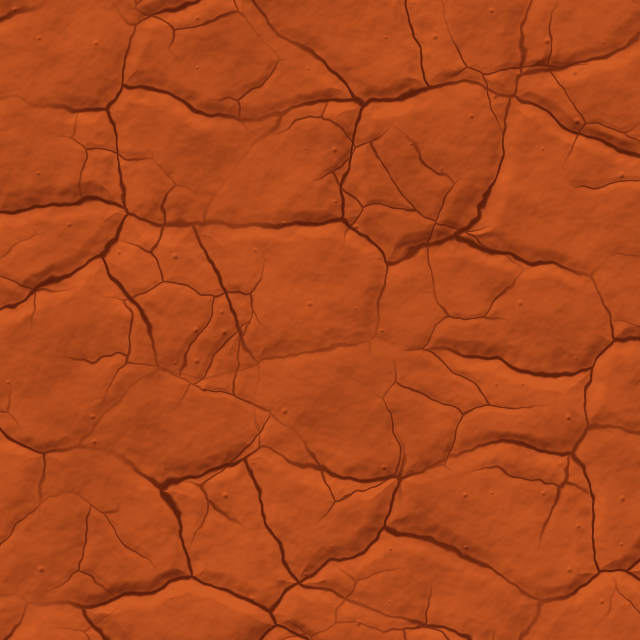
Give the GLSL for this texture, as a WebGL 1 fragment shader.

```glsl
precision highp float;
// Dry cracked red clay: warped Voronoi borders split the ground into plates
// and finer shards, gradient noise roughens them, and the slope of the
// resulting height field is lit from the upper left.

uniform vec2 u_resolution;

const vec3 CRACK_COLOR = vec3(0.25, 0.06, 0.02);
const vec3 CLAY_COLOR = vec3(0.77, 0.335, 0.135);
const vec2 LIGHT_DIR = vec2(-0.35, 0.94);
const vec2 PLATE_SCALE = vec2(4.4, 5.5);
const vec2 SHARD_SCALE = vec2(8.2, 9.2);

vec2 hash2(vec2 p) {
  vec3 q = fract(p.xyx * vec3(0.1031, 0.1030, 0.0973));
  q += dot(q, q.yzx + 33.33);
  return fract((q.xx + q.yz) * q.zy);
}

float cornerSlope(vec2 cell, vec2 offset) {
  float angle = 6.2832 * hash2(cell + 71.0).x;
  return dot(vec2(cos(angle), sin(angle)), offset);
}

// Gradient noise, roughly -0.7 to 0.7
float gradientNoise(vec2 p) {
  vec2 i = floor(p), f = fract(p);
  vec2 u = f * f * f * (f * (f * 6.0 - 15.0) + 10.0);
  vec2 e = vec2(1.0, 0.0);
  float low = mix(cornerSlope(i, f), cornerSlope(i + e, f - e), u.x);
  float high = mix(cornerSlope(i + e.yx, f - e.yx), cornerSlope(i + 1.0, f - 1.0), u.x);
  return mix(low, high, u.y);
}

float fbm(vec2 p, float gain) {
  float sum = 0.0, amplitude = 1.0;
  for (int i = 0; i < 5; i++) {
    sum += amplitude * gradientNoise(p);
    p = mat2(1.6, 1.2, -1.2, 1.6) * p + 17.3;
    amplitude *= gain;
  }
  return sum;
}

vec2 noisePair(vec2 p) {
  return vec2(gradientNoise(p), gradientNoise(p + 43.7));
}

// Bends straight borders into wandering, ragged cracks
vec2 warp(vec2 p) {
  return p + 0.045 * noisePair(p * 5.0) + 0.014 * noisePair(p * 19.0)
           + 0.004 * noisePair(p * 60.0);
}

// Distance to the nearest Voronoi border, in canvas units
float borderDistance(vec2 p, vec2 scale) {
  p *= scale;
  vec2 i = floor(p), f = fract(p), nearCell = vec2(0.0), nearPoint = vec2(0.0);
  float nearest = 8.0, border = 8.0;
  for (int y = -1; y <= 1; y++) {
    for (int x = -1; x <= 1; x++) {
      vec2 cell = vec2(float(x), float(y));
      vec2 r = cell + hash2(i + cell) - f;
      if (dot(r, r) < nearest) {
        nearest = dot(r, r);
        nearPoint = r;
        nearCell = cell;
      }
    }
  }
  for (int y = -2; y <= 2; y++) {
    for (int x = -2; x <= 2; x++) {
      vec2 cell = nearCell + vec2(float(x), float(y));
      vec2 r = cell + hash2(i + cell) - f;
      vec2 across = r - nearPoint;
      if (dot(across, across) > 0.0001)
        border = min(border, dot(0.5 * (r + nearPoint), normalize(across)));
    }
  }
  return border / scale.y;
}

// Sparse small lumps of soil
float pebbles(vec2 p, float scale) {
  vec2 cell = floor(p * scale);
  vec2 center = 0.3 + 0.4 * hash2(cell + 11.0);
  vec2 kind = hash2(cell + 57.0);
  float radius = mix(0.06, 0.16, kind.y);
  float dome = 1.0 - smoothstep(0.0, radius, length(fract(p * scale) - center));
  return dome * step(kind.x, 0.13) * radius / scale;
}

// x: height, y: distance to plate border, z: distance to shard border
vec3 surface(vec2 p, float plateMask, float shardMask) {
  vec2 q = warp(p);
  float plate = borderDistance(q + 3.0, PLATE_SCALE);
  float shard = borderDistance(q + 9.0, SHARD_SCALE);
  float height = 0.011 * plateMask * smoothstep(0.0, 0.028, plate)
               + 0.003 * shardMask * smoothstep(0.0, 0.014, shard)
               + 0.013 * fbm(p * 7.0 + 5.0, 0.46) + 0.5 * pebbles(p, 24.0);
  return vec3(height, plate, shard);
}

float crackLine(float distanceToBorder, float width, float pixel) {
  return 1.0 - smoothstep(width * 0.3, width + pixel, distanceToBorder);
}

void main() {
  float pixel = 1.0 / u_resolution.y;
  vec2 p = gl_FragCoord.xy * pixel;
  float plateMask = smoothstep(-0.45, 0.1, gradientNoise(p * 4.0 + 21.0));
  float shardMask = smoothstep(-0.12, 0.2, gradientNoise(p * 5.0 + 63.0));

  // Slopes by finite differences
  vec2 e = vec2(0.002, 0.0);
  vec3 here = surface(p, plateMask, shardMask);
  vec3 dx = (surface(p + e, plateMask, shardMask) - here) / e.x;
  vec3 dy = (surface(p + e.yx, plateMask, shardMask) - here) / e.x;

  // Light: faces turned away darken more than lit faces brighten
  float facing = -dot(vec2(dx.x, dy.x), LIGHT_DIR);
  float tone = 0.86 + 0.1 * fbm(p * 4.0 + 31.0, 0.6);
  tone += facing * (facing > 0.0 ? 0.32 : 0.48);

  // Cracks: level ones gape wider than upright ones
  float level = abs(dy.y) / (length(vec2(dx.y, dy.y)) + 0.001);
  float gape = mix(0.0012, 0.0036, level) * (1.0 + gradientNoise(p * 13.0));
  float plateCrack = crackLine(here.y, gape, pixel) * plateMask;
  float shardCrack = crackLine(here.z, 0.001, pixel) * shardMask;
  tone = mix(tone, 0.12, max(0.85 * plateCrack, 0.65 * shardCrack));

  gl_FragColor = vec4(mix(CRACK_COLOR, CLAY_COLOR, clamp(tone, 0.0, 1.06)), 1.0);
}
```
